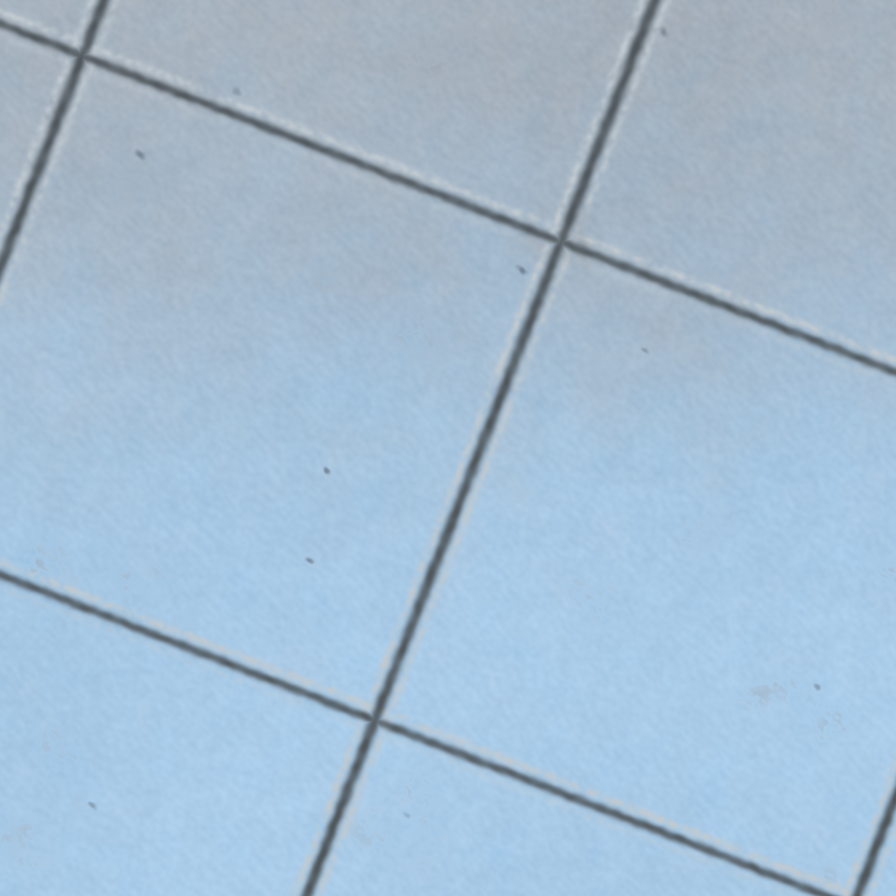
Reproduce this texture procedurally as a WebGL 2 fragment shader.

```glsl
#version 300 es
precision highp float;
// Pale blue square tiles with soft dark joints, seen as a tilted grid.
// A rotated lattice gives the joints and their ragged pale rims; gradient noise
// adds the sky-like tint, mottled streaky grain, warm smudges and faint specks.

uniform vec2 u_resolution;
out vec4 fragColor;

const vec2 GRID_NODE = vec2(0.626, 0.730);    // one joint crossing
const float GRID_TILT = 0.371;                // radians, clockwise
const float TILE_PITCH = 0.573;
const vec2 JOINT_SOFT = vec2(0.0060, 0.0049); // steep joints, shallow joints
const float JOINT_WOBBLE = 0.0016;
const float RIM_OFFSET = 0.0128;
const float RIM_WIDTH = 0.0046;
const float SPECK_CELL = 0.21;
const float SPECK_CHANCE = 0.4;
const float GRAIN_AMOUNT = 0.026;
const float MOTTLE_AMOUNT = 0.016;

const vec3 TILE_BLUE = vec3(0.652, 0.785, 0.897);
const vec3 TILE_GREY = vec3(0.655, 0.704, 0.752);
const vec3 RIM_PALE = vec3(0.755, 0.790, 0.815);
const vec3 JOINT_DARK = vec3(0.315, 0.345, 0.365);
const vec3 SPECK_DARK = vec3(0.400, 0.450, 0.510);
const vec3 SMUDGE_WARM = vec3(0.600, 0.640, 0.690);
const vec3 STAIN_RUST = vec3(0.560, 0.510, 0.470);

// Two random values in 0..1 for an integer cell
vec2 hash2(vec2 cell) {
    uvec2 q = uvec2(ivec2(cell) + 4096) * 1664525u + 1013904223u;
    for (int i = 0; i < 2; i++) {
        q.x += q.y * 1664525u;
        q.y += q.x * 1664525u;
        q ^= q >> 16u;
    }
    return vec2(q >> 8u) / 16777216.0;
}

float cornerSlope(vec2 cell, vec2 offset) {
    float angle = 6.2832 * hash2(cell).x;
    return dot(vec2(cos(angle), sin(angle)), offset);
}

// Gradient noise, roughly -0.7..0.7
float gradientNoise(vec2 p) {
    vec2 i = floor(p), f = p - i;
    vec2 s = f * f * f * (f * (f * 6.0 - 15.0) + 10.0);
    vec2 e = vec2(1.0, 0.0);
    float low = mix(cornerSlope(i, f), cornerSlope(i + e.xy, f - e.xy), s.x);
    float high = mix(cornerSlope(i + e.yx, f - e.yx), cornerSlope(i + e.xx, f - e.xx), s.x);
    return mix(low, high, s.y);
}

float fbm(vec2 p) {
    float sum = 0.0, gain = 1.0;
    for (int i = 0; i < 4; i++) {
        sum += gain * gradientNoise(p);
        p = mat2(1.6, 1.2, -1.2, 1.6) * p + 7.3;
        gain *= 0.5;
    }
    return sum;
}

// Coverage of small soft marks, one possible per cell
float specks(vec2 p) {
    float cover = 0.0;
    vec2 home = floor(p / SPECK_CELL);
    for (int k = 0; k < 9; k++) {
        vec2 cell = home + vec2(k % 3 - 1, k / 3 - 1);
        vec2 place = hash2(cell + 31.0), kind = hash2(cell + 87.0);
        vec2 d = p - (cell + place) * SPECK_CELL;
        d = vec2(d.x - d.y, 1.7 * (d.x + d.y)) * 0.707;
        float radius = mix(0.005, 0.010, kind.y * kind.y);
        float dist = length(d) + 0.004 * gradientNoise(p * 130.0);
        float mark = 1.0 - smoothstep(0.0, 1.4 * radius, dist);
        cover = max(cover, mark * step(kind.x, SPECK_CHANCE) * mix(0.25, 0.9, place.x));
    }
    return cover;
}

void main() {
    vec2 uv = gl_FragCoord.xy / u_resolution;
    float pixel = 1.0 / min(u_resolution.x, u_resolution.y);

    // Lattice coordinates and signed distance to the nearest joints
    float c = cos(GRID_TILT), s = sin(GRID_TILT);
    vec2 grid = mat2(c, s, -s, c) * (uv - GRID_NODE) / TILE_PITCH;
    vec2 node = round(grid);
    vec2 wobble = vec2(gradientNoise(uv * 70.0), gradientNoise(uv * 70.0 + 40.0));
    vec2 toJoint = (grid - node) * TILE_PITCH + JOINT_WOBBLE * wobble;

    // Tile tint: broad gradient, cooler and brighter low down, small shift per tile
    float tileShift = hash2(floor(grid) + 5.0).x - 0.5;
    float cloud = fbm(uv * 3.0 + 3.0);
    float greyness = smoothstep(0.30, 1.0, uv.y + 0.17 * cloud + 0.06 * tileShift);
    vec3 color = mix(TILE_BLUE, TILE_GREY, greyness);
    color += vec3(0.008, 0.014, 0.018) * (0.5 - uv.y) + 0.028 * gradientNoise(uv * 2.1 + 9.0);

    // Grain: streaks, soft mottling in lightness and in warmth
    vec2 streak = vec2(uv.x + uv.y, 0.5 * (uv.x - uv.y));
    float grain = gradientNoise(streak * 95.0) + 0.7 * gradientNoise(uv * 150.0);
    float mottle = fbm(uv * 24.0), warmth = fbm(uv * 17.0 + 60.0);
    color += GRAIN_AMOUNT * grain * vec3(1.0, 0.9, 0.8) + MOTTLE_AMOUNT * mottle;
    color += MOTTLE_AMOUNT * warmth * vec3(1.0, 0.0, -0.6);

    // Thin scuffs and soft specks
    float scuff = smoothstep(0.3, 0.8, fbm(uv * 7.0 + 21.0)) * smoothstep(0.0, 0.6, grain + mottle);
    color = mix(color, SMUDGE_WARM, 0.6 * scuff);
    color = mix(color, SPECK_DARK, specks(uv));

    // Ragged pale rims, stronger on the left and upper sides
    vec2 rim = exp(-pow((abs(toJoint) - RIM_OFFSET) / RIM_WIDTH, vec2(2.0)));
    rim *= mix(vec2(0.8, 0.35), vec2(1.0, 1.0), step(0.0, toJoint * vec2(-1.0, 1.0)));
    float ragged = clamp(0.62 + 0.9 * gradientNoise(uv * 110.0 + 17.0) + 0.5 * mottle, 0.0, 1.0);
    color = mix(color, RIM_PALE, max(rim.x, rim.y) * ragged);

    // Rusty stain at some crossings
    float stain = exp(-dot(toJoint, toJoint) / 0.0009) * step(0.6, hash2(node + 12.0).y);
    color = mix(color, STAIN_RUST, stain * clamp(0.2 + 0.5 * fbm(uv * 25.0), 0.0, 0.6));

    // Blurred dark joints with uneven depth
    vec2 line = exp(-pow(abs(toJoint) / (JOINT_SOFT + 0.3 * pixel), vec2(2.3)));
    float depth = 0.95 + 0.22 * gradientNoise(uv * 60.0);
    color = mix(color, JOINT_DARK, clamp(max(line.x, line.y * 0.92) * depth, 0.0, 1.0));

    fragColor = vec4(clamp(color, 0.0, 1.0), 1.0);
}
```
